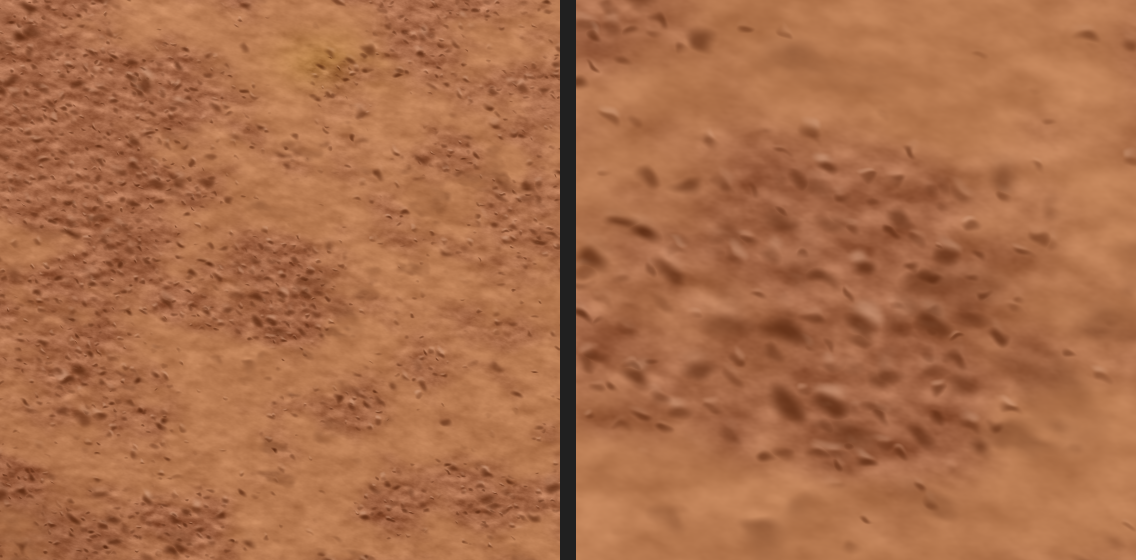
Left: the whole. Right: its middle third, enlarged.
Give the GLSL for this texture, as a WebGL 1 fragment shader.

```glsl
precision highp float;
uniform vec2 u_resolution;

#define SAND vec3(0.725, 0.482, 0.318)
#define RED_SOIL vec3(0.615, 0.375, 0.258)
#define SHADOW vec3(0.330, 0.140, 0.045)
#define GLINT vec3(0.860, 0.670, 0.550)
#define DRY_GRASS vec3(0.660, 0.470, 0.170)
#define SLOPE -0.32
#define CLOD_DENSITY 1.05
#define SHADOW_STRENGTH 0.82
#define GLINT_STRENGTH 0.50
#define MOTTLE 0.17
#define CRUMB_RELIEF 0.26

float hash(vec2 p) {
  vec3 q = fract(vec3(p.xyx) * 0.1031);
  q += dot(q, q.yzx + 33.33);
  return fract((q.x + q.y) * q.z);
}

float noise(vec2 p) {
  vec2 i = floor(p), f = fract(p);
  f = f * f * (3.0 - 2.0 * f);
  return mix(mix(hash(i), hash(i + vec2(1, 0)), f.x),
             mix(hash(i + vec2(0, 1)), hash(i + vec2(1, 1)), f.x), f.y);
}

float fbm(vec2 p) {
  float sum = 0.0, amp = 0.5;
  for (int i = 0; i < 4; i++) {
    sum += amp * noise(p);
    p = mat2(1.6, 1.2, -1.2, 1.6) * p + 7.3;
    amp *= 0.5;
  }
  return sum / 0.9375;
}

vec2 rotate(vec2 p, float angle) {
  float c = cos(angle), s = sin(angle);
  return vec2(c * p.x + s * p.y, c * p.y - s * p.x);
}

// Scattered flat clods: x = shaded side, y = sunlit rim
vec2 clods(vec2 p, float cells, float density) {
  vec2 q = p * cells;
  vec2 ragged = vec2(noise(q * 2.2), noise(q * 2.2 + 41.0)) - 0.5;
  vec2 home = floor(q), cover = vec2(0.0);
  for (int y = -1; y <= 1; y++) {
    for (int x = -1; x <= 1; x++) {
      vec2 cell = home + vec2(x, y);
      vec2 seed = cell + cells * 3.0;
      float pick = hash(seed + 5.1);
      float present = smoothstep(pick, pick + 0.15, density);
      vec2 centre = cell + 0.15 + 0.7 * vec2(hash(seed), hash(seed + 17.7));
      float radius = mix(0.26, 0.52, pow(hash(seed + 29.3), 1.5));
      float angle = SLOPE * 0.4 + 0.9 * (hash(seed + 53.9) - 0.5);
      vec2 d = rotate(q - centre + ragged * 0.28, angle);
      d *= vec2(1.0, mix(1.4, 2.4, hash(seed + 71.2))) / radius;
      float shade = 1.0 - smoothstep(0.15, 1.2, length(d));
      float rim = 1.0 - smoothstep(0.1, 1.05, length(d - vec2(-0.3, 1.2)));
      float tone = mix(0.4, 1.0, hash(seed + 83.4));
      float shine = pow(hash(seed + 97.6), 2.0);
      cover = max(cover, present * vec2(shade * tone, rim * shine));
    }
  }
  return cover;
}

void main() {
  vec2 uv = gl_FragCoord.xy / u_resolution;
  vec2 p = rotate(uv, SLOPE * 0.6) + 3.0;

  // Broad patches of loose red soil over smooth sand
  float broad = fbm(p * vec2(3.6, 5.2));
  float patchy = fbm(p * vec2(9.0, 14.0) + 19.0);
  float loose = smoothstep(0.36, 0.62, 0.5 * broad + 0.5 * patchy);
  loose = clamp(loose + 0.3 * (0.5 - uv.x), 0.0, 1.0);
  vec3 color = mix(SAND, RED_SOIL, 0.85 * loose);
  color += 0.022 * smoothstep(0.4, 1.0, uv.y);

  // Faint dry grass near the far edge
  vec2 tuft = (uv - vec2(0.57, 0.88)) * vec2(11.0, 21.0);
  tuft += 1.6 * (vec2(patchy, broad) - 0.5);
  color = mix(color, DRY_GRASS, 0.4 * exp(-dot(tuft, tuft)));

  // Soft mottling, then crumbs lit from the upper left
  float mottle = fbm(p * vec2(30.0, 52.0)) - 0.5;
  vec2 crumb = p * vec2(46.0, 78.0);
  float relief = fbm(crumb) - fbm(crumb + vec2(-0.25, 0.6));
  float roughness = 0.25 + 0.75 * loose;
  color += MOTTLE * mottle * vec3(1.0, 0.95, 0.85);
  color += CRUMB_RELIEF * relief * roughness * vec3(1.0, 0.95, 0.88);

  // Clods of three sizes gather where the soil is loose
  float density = CLOD_DENSITY * (0.14 + 0.86 * loose);
  vec2 large = clods(p, 23.0, density * 0.42);
  vec2 medium = clods(p + 1.7, 36.0, density * 0.6);
  vec2 small = clods(p + 4.1, 58.0, density * 0.65);
  float shade = max(large.x, max(medium.x * 0.9, small.x * 0.65));
  float rim = max(large.y, max(medium.y, small.y * 0.8));

  // Rare crumbly heaps with deep shade, and a dim near corner
  float heap = smoothstep(0.66, 0.78, fbm(p * vec2(11.0, 17.0) + 61.0));
  float corner = 1.0 - smoothstep(0.0, 0.26, length(uv * vec2(0.9, 1.2)));
  float dim = max(heap * 0.4, corner * 0.45) * clamp(0.8 + 3.0 * mottle, 0.2, 1.5);

  color = mix(color, GLINT, GLINT_STRENGTH * rim);
  color = mix(color, SHADOW, clamp(SHADOW_STRENGTH * shade + dim * 0.6, 0.0, 0.9));
  gl_FragColor = vec4(clamp(color, 0.0, 1.0), 1.0);
}
```
